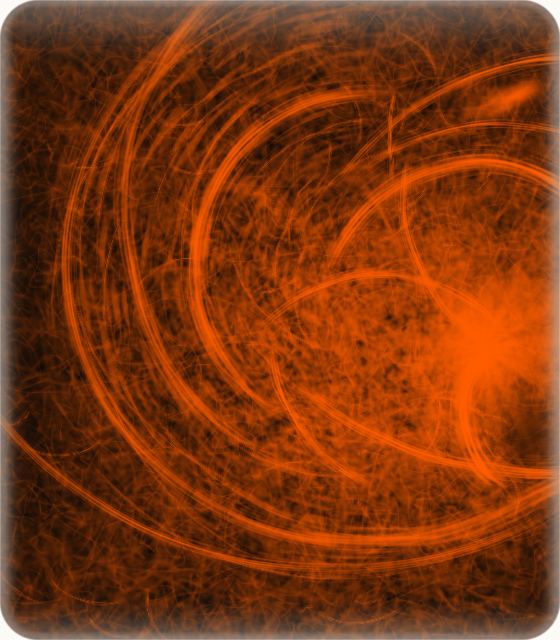
A Shadertoy shader for this background:

```glsl
float hash(float n) { return fract(sin(n * 12.9898) * 4375.85); }

vec2 gradient(vec2 cell) {
    float a = 6.2832 * fract(sin(dot(cell, vec2(127.1, 311.7))) * 4375.85);
    return vec2(cos(a), sin(a));
}

// Gradient noise, roughly -0.7 to 0.7
float noise(vec2 p) {
    vec2 i = floor(p), f = p - i;
    vec2 u = f * f * f * (f * (f * 6.0 - 15.0) + 10.0);
    vec2 e = vec2(1, 0);
    return mix(mix(dot(gradient(i), f), dot(gradient(i + e), f - e), u.x),
               mix(dot(gradient(i + e.yx), f - e.yx), dot(gradient(i + 1.0), f - 1.0), u.x), u.y);
}

// Gaussian spot
float spot(vec2 p, vec2 center, vec2 size) {
    vec2 q = (p - center) / size;
    return exp(-dot(q, q));
}

// Elliptic arc of fibres; the span is in degrees, counter-clockwise
float arc(vec2 p, vec2 center, vec2 radii, vec2 span, float width) {
    vec2 q = (p - center) / radii;
    float t = mod(degrees(atan(q.y, q.x)) - span.x, 360.0) / (span.y - span.x);
    float offset = (length(q) - 1.0) * min(radii.x, radii.y);
    if (t > 1.0 || abs(offset) > width * 9.0) return 0.0;
    float fade = smoothstep(0.0, 0.2, t) * smoothstep(1.0, 0.75, t);
    float x = offset / width + 0.8 * noise(vec2(t * 4.0, center.x * 40.0));
    float fibre = noise(vec2(t * 7.0 + center.y * 30.0, x * 2.0));
    float halo = smoothstep(0.1, 0.45, fibre) * exp(-abs(x) * 0.5);
    return fade * (exp(-x * x) * (0.8 + 1.4 * fibre) + 0.5 * halo);
}

float mainArcs(vec2 p) {
    // Large sweeps on the left and below
    float s = 0.9 * arc(p, vec2(0.56, 0.596), vec2(0.458, 0.443), vec2(115, 312), 0.007);
    s += 0.9 * arc(p, vec2(0.573, 0.674), vec2(0.378, 0.423), vec2(115, 252), 0.009);
    s += 0.8 * arc(p, vec2(0.521, 0.805), vec2(0.695), vec2(205, 310), 0.006);
    s += 1.0 * arc(p, vec2(0.56, 0.73), vec2(0.58), vec2(252, 325), 0.015);
    s += 1.8 * arc(p, vec2(0.579, 0.583), vec2(0.273), vec2(78, 240), 0.009);
    // Crossing arcs on the right
    s += 1.8 * arc(p, vec2(0.749, 0.496), vec2(0.249), vec2(35, 175), 0.009);
    s += 1.2 * arc(p, vec2(0.592, 0.316), vec2(0.255), vec2(30, 145), 0.006);
    s += 1.1 * arc(p, vec2(0.898, 0.466), vec2(0.443), vec2(70, 150), 0.006);
    s += 0.8 * arc(p, vec2(0.781, 0.44), vec2(0.366), vec2(60, 135), 0.005);
    s += 1.5 * arc(p, vec2(0.677, 0.479), vec2(0.255), vec2(182, 252), 0.006);
    s += 1.8 * arc(p, vec2(0.833, 0.805), vec2(0.544), vec2(226, 285), 0.007);
    s += 2.8 * arc(p, vec2(0.846, 0.355), vec2(0.124), vec2(110, 250), 0.011);
    s += 1.4 * arc(p, vec2(0.898, 0.694), vec2(0.267), vec2(165, 245), 0.005);
    s += 1.0 * arc(p, vec2(1.11, 0.78), vec2(0.5), vec2(170, 189), 0.003);
    return s;
}

// Scattered fine fibres: wide orbits, then small curls
float looseArcs(vec2 p) {
    float s = 0.0;
    for (int i = 0; i < 80; i++) {
        float k = float(i) * 5.0 + 1.0;
        vec2 jitter = vec2(hash(k), hash(k + 1.0));
        bool wide = i < 28;
        vec2 center = wide ? vec2(0.5, 0.5) + 0.16 * jitter : jitter * vec2(0.9, 1.0);
        float radius = wide ? 0.12 + 0.4 * hash(k + 2.0) : 0.02 + 0.1 * hash(k + 2.0);
        float start = wide ? 80.0 + 140.0 * hash(k + 3.0) : 360.0 * hash(k + 3.0);
        float sweep = 40.0 + 60.0 * hash(k + 4.0);
        s += 0.55 * arc(p, center, vec2(radius, radius * 0.95), vec2(start, start + sweep), 0.0024);
    }
    return s;
}

// Tangled threads along the zero lines of stretched noise
float wisps(vec2 p) {
    float s = 0.0;
    for (int i = 0; i < 7; i++) {
        float k = float(i), c = cos(k * 1.3), d = sin(k * 1.3);
        vec2 q = mat2(c, d, -d, c) * p * vec2(5.0 + k, 14.0 + 2.0 * k) + k * 17.3;
        float n = noise(q + 0.6 * noise(q * 0.7));
        float gate = smoothstep(-0.1, 0.35, noise(q * 0.8 + 51.0));
        s += gate * smoothstep(0.1, 0.0, abs(n));
    }
    return s;
}

void mainImage(out vec4 fragColor, in vec2 fragCoord) {
    vec2 p = fragCoord / iResolution.y;
    vec2 size = iResolution.xy / iResolution.y;

    // Soft light and dark areas
    float density = 0.13 + 0.34 * spot(p, vec2(0.58, 0.47), vec2(0.36, 0.38));
    density += 0.36 * spot(p, vec2(0.68, 0.43), vec2(0.25, 0.17));
    density -= 0.2 * spot(p, vec2(0.53, 0.76), vec2(0.1, 0.07));
    density -= 0.5 * spot(p, vec2(0.82, 0.33), vec2(0.05, 0.06));
    density -= 0.12 * spot(p, vec2(0.84, 0.08), vec2(0.07, 0.05));
    density -= 0.13 * spot(p, vec2(0.03, 0.5), vec2(0.07, 0.3));
    float cloud = 1.0 + 0.6 * noise(p * 9.0) + 0.8 * noise(p * 25.0)
                + 0.9 * noise(p * vec2(75, 55)) + 0.7 * noise(p * 120.0);

    // Streaks circling the left half
    vec2 q = p - vec2(0.58, 0.57);
    float r = length(q);
    float streak = noise(vec2(atan(q.y, -q.x) * 4.0, r * 85.0));
    streak = smoothstep(0.0, 0.45, streak) * smoothstep(0.1, -0.15, q.x) * smoothstep(0.58, 0.4, r);

    float glow = max(density, 0.03) * cloud + 0.45 * streak;
    float threads = wisps(p) + 1.1 * wisps(p * 2.1 + 3.0);
    glow += threads * (0.08 + 0.34 * max(density, 0.0));
    glow += mainArcs(p) + looseArcs(p) * (0.5 + density);

    // Hot core with rays, and the upper right flare
    vec2 ray = p - vec2(0.755, 0.455);
    float rays = 1.0 + 1.1 * noise(normalize(ray + 1e-5) * 4.0);
    glow += 2.0 * rays * exp(-length(ray) * 14.0) + 1.8 * spot(p, vec2(0.75, 0.46), vec2(0.035, 0.05));
    glow += 0.8 * rays * spot(p, vec2(0.84, 0.5), vec2(0.07, 0.07));
    vec2 flare = mat2(0.9, -0.43, 0.43, 0.9) * (p - vec2(0.79, 0.843));
    glow += 2.0 * spot(flare, vec2(0), vec2(0.045, 0.013)) * (1.0 + noise(flare * vec2(20, 90)));
    vec3 color = mix(vec3(0.07, 0.04, 0.025), vec3(1.0, 0.36, 0.0), 1.0 - exp(-max(glow, 0.0)));

    // Pale inner border and rounded white corners
    vec2 b = abs(p - size * 0.5) - size * 0.5 + 0.06;
    float edge = length(max(b, 0.0)) + min(max(b.x, b.y), 0.0) - 0.06;
    float haze = 0.62 * exp(-pow(edge / 0.018, 2.0));
    haze = max(haze, 0.4 * exp(-pow((1.0 - p.y) / 0.06, 2.0)));
    haze = max(haze, 0.38 * exp(-pow(p.y / 0.036, 2.0)));
    color = mix(color, vec3(0.74, 0.71, 0.69), haze);
    color = mix(color, vec3(0.99, 0.98, 0.97), smoothstep(-0.002, 0.002, edge));
    fragColor = vec4(color, 1.0);
}
```
